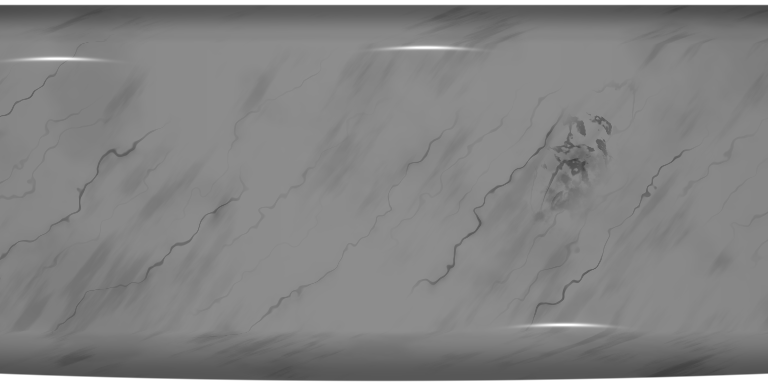
This texture is drawn by a WebGL 1 fragment shader. Its source:

```glsl
precision highp float;
uniform vec2 u_resolution;

float hash(vec2 p) {
  p = fract(p * vec2(0.1031, 0.1137));
  p += dot(p, p.yx + 33.33);
  return fract((p.x + p.y) * p.x * 7.31);
}

float noise(vec2 p) {
  vec2 i = floor(p), f = fract(p);
  f = f * f * (3.0 - 2.0 * f);
  return mix(mix(hash(i), hash(i + vec2(1.0, 0.0)), f.x),
             mix(hash(i + vec2(0.0, 1.0)), hash(i + 1.0), f.x), f.y);
}

float fbm(vec2 p) {
  float sum = 0.0, amp = 0.5;
  for (int i = 0; i < 5; i++) {
    sum += amp * noise(p);
    p = mat2(1.6, 1.2, -1.2, 1.6) * p + 17.3;
    amp *= 0.5;
  }
  return sum;
}

// Diagonal cracks: every third one is dark, the others are faint
float veins(vec2 p, float px) {
  vec2 q = vec2(dot(p, vec2(0.70, 0.714)), dot(p, vec2(0.714, -0.70)));
  float wander = 0.20 * (fbm(p * 3.0 + 5.0) - 0.48)
               + 0.035 * (noise(p * 22.0) - 0.5)
               + 0.016 * (noise(p * 55.0 + 9.0) - 0.5);
  float grain = noise(p * 38.0 + 40.0);
  float smudge = fbm(p * 14.0 + 3.0);
  float ink = 0.0;
  for (int i = 0; i < 25; i++) {
    float k = float(i);
    float main = 1.0 - step(0.5, mod(k, 3.0));
    float r1 = hash(vec2(k + 3.0, 71.0));
    float r2 = hash(vec2(k + 19.0, 23.0));
    float across = -0.72 + 0.088 * k + 0.06 * (r1 - 0.5);
    float along = q.x - 0.7 - 0.98 * across - 0.5 * (r2 - 0.5);
    float reach = mix(0.22, 0.42, r1) + 0.12 * main;
    float fade = 1.0 - smoothstep(reach * 0.55, reach, abs(along));
    float d = q.y - across - wander - 0.05 * (r2 - 0.5) * sin(along * 7.0 + k);
    float breaks = smoothstep(0.25, 0.75, noise(vec2(along * 9.0, k * 7.0)));
    float width = mix(0.0014, 0.0042, breaks * grain);
    float core = 1.0 - smoothstep(width * 0.4, width + px, abs(d));
    float halo = exp(-abs(d - 0.006) * 75.0) * smoothstep(0.4, 0.75, smudge);
    float strength = mix(0.22, 0.75, main) * (0.35 + 0.65 * breaks);
    ink = max(ink, fade * strength * (core * (0.5 + 0.5 * grain) + 0.4 * halo));
  }
  return ink;
}

// Knot of looping cracks with a sooty patch below it
float knot(vec2 p, float px) {
  vec2 c = p - vec2(1.52, 0.62);
  vec2 e = vec2(dot(c, vec2(0.6, 0.8)) / 0.22, dot(c, vec2(0.8, -0.6)) / 0.085);
  float mask = 1.0 - smoothstep(0.3, 1.1, length(e));
  float field = fbm(p * vec2(15.0, 10.0) + 2.0 * noise(p * 9.0));
  float loops = 1.0 - smoothstep(0.01, 0.03 + 8.0 * px, abs(field - 0.48));
  float soot = smoothstep(0.4, 0.7, fbm(p * 30.0))
             * exp(-dot(e + vec2(0.4, -0.3), e + vec2(0.4, -0.3)) * 2.5);
  return mask * loops * 0.7 + soot * 0.5;
}

float glint(vec2 p, vec2 centre) {
  vec2 d = p - centre;
  d.y += 0.3 * d.x * d.x;
  float spread = exp(-pow(abs(d.x) / 0.09, 2.0));
  return spread * (exp(-pow(d.y / 0.0045, 2.0)) + 0.10 * exp(-abs(d.y) / 0.012));
}

void main() {
  vec2 uv = gl_FragCoord.xy / u_resolution;
  float px = 1.0 / u_resolution.y;
  vec2 p = vec2(uv.x * 2.0, uv.y);
  float side = 2.0 * uv.x - 1.0;

  // Stone bends away at the rounded rims, which squeezes the pattern
  float rimTop = max(uv.y - 0.885, 0.0);
  float rimBottom = max(0.14 - uv.y, 0.0);
  vec2 stone = p + vec2(0.0, 2.5 * (rimTop - rimBottom));
  float rim = smoothstep(0.0, 0.03, rimTop + rimBottom);

  // Cloudy grey ground with faint diagonal streaks
  vec2 slant = vec2(dot(stone, vec2(0.6, 0.8)), dot(stone, vec2(0.8, -0.6)));
  float cloud = fbm(stone * 4.0 + 11.0);
  float streak = fbm(slant * vec2(5.0, 26.0));
  float tone = 0.553 - 0.028 * side * side;
  tone -= 0.035 * smoothstep(0.45, 0.75, cloud);
  tone -= 0.05 * smoothstep(0.48, 0.75, streak) * smoothstep(0.3, 0.65, cloud);

  // Cracks
  float ink = max(veins(stone, px), knot(stone, px));
  tone -= 0.24 * min(ink, 1.0) * (1.0 - 0.55 * rim);

  // Rim shading
  tone -= 0.025 * smoothstep(0.0, 0.02, rimTop);
  tone -= (0.17 + 0.03 * side * side) * smoothstep(0.025, 0.095, rimTop);
  tone -= 0.03 * smoothstep(0.0, 0.02, rimBottom);
  tone -= 0.18 * smoothstep(0.01, 0.12, rimBottom);

  // Lamp reflections
  float shine = glint(p, vec2(0.15, 0.847)) + glint(p, vec2(1.11, 0.876))
              + glint(p, vec2(1.47, 0.154));
  tone = mix(tone, 1.0, min(shine, 1.0));

  // White surround above and below the slab
  float lower = 0.008 + 0.019 * side * side;
  float inside = smoothstep(lower - px, lower + px, uv.y)
               * (1.0 - smoothstep(0.987 - px, 0.987 + px, uv.y));
  gl_FragColor = vec4(vec3(mix(1.0, tone, inside)), 1.0);
}
```
